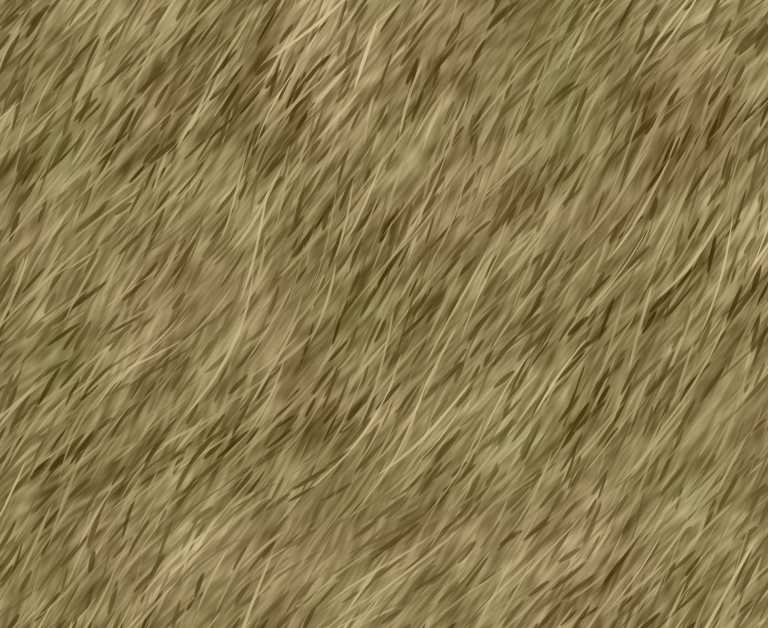
Write a Shadertoy shader that draws this texture.

```glsl
// Draws a field of dry, wind-swept grass: leaning straw blades over dark gaps.

const vec3 DEEP_SHADE = vec3(0.33, 0.27, 0.11);
const vec3 PALE_STRAW = vec3(0.72, 0.66, 0.48);
const vec3 RUSSET_SHIFT = vec3(0.022, -0.010, 0.012);
const float MEAN_TONE = 0.55;
const float MEAN_LEAN = 0.95;
const float EDGE_SOFTNESS = 0.0013;

vec2 hash2(vec2 p) {
    vec3 q = fract(p.xyx * vec3(0.1031, 0.1030, 0.0973));
    q += dot(q, q.yzx + 33.33);
    return fract((q.xx + q.yz) * q.zy);
}

float cornerSlope(vec2 corner, vec2 offset) {
    float angle = 6.28318 * hash2(corner + 71.0).x;
    return dot(vec2(cos(angle), sin(angle)), offset);
}

float gradientNoise(vec2 p) {
    vec2 i = floor(p), f = fract(p);
    vec2 u = f * f * f * (f * (f * 6.0 - 15.0) + 10.0);
    vec2 e = vec2(0.0, 1.0);
    float low = mix(cornerSlope(i, f), cornerSlope(i + e.yx, f - e.yx), u.x);
    float high = mix(cornerSlope(i + e, f - e), cornerSlope(i + e.yy, f - e.yy), u.x);
    return mix(low, high, u.y);
}

// Coordinates along and across a direction
vec2 alongAcross(vec2 p, float angle) {
    vec2 dir = vec2(cos(angle), sin(angle));
    return vec2(dot(p, dir), dot(p, vec2(-dir.y, dir.x)));
}

// Coverage of one slightly bowed blade that narrows to points
float bladeMask(vec2 q, float halfLength, float halfWidth, float bow) {
    float t = q.x / halfLength;
    float across = abs(q.y + bow * q.x * q.x);
    float width = halfWidth * (1.0 - 0.8 * t * t);
    float body = 1.0 - smoothstep(width - EDGE_SOFTNESS, width + EDGE_SOFTNESS, across);
    return body * (1.0 - smoothstep(0.7, 1.0, abs(t)));
}

// Paints one scattered blade per cell over the given tone
float paintBlades(float tone, vec2 p, float lean, float cell, float seed,
                  float halfWidth, vec2 toneRange, float density, float opacity) {
    vec2 home = floor(p / cell);
    for (int y = -1; y <= 1; y++) {
        for (int x = -1; x <= 1; x++) {
            vec2 id = home + vec2(x, y);
            vec2 place = hash2(id + seed * 17.3 + 200.0);
            vec2 look = hash2(id + seed * 31.7 + 500.0);
            vec2 shape = hash2(id + seed * 47.9 + 900.0);
            vec2 q = alongAcross(p - (id + place) * cell, lean + 0.6 * (shape.x - 0.5));
            float mask = bladeMask(q, cell * mix(0.45, 0.98, shape.y),
                                   halfWidth * mix(0.6, 1.4, look.y), 1.4 * (place.x - 0.5));
            float bladeTone = mix(toneRange.x, toneRange.y, look.x);
            float present = step(fract(look.x * 7.0 + shape.y * 5.0), density);
            tone = mix(tone, bladeTone, mask * opacity * present);
        }
    }
    return tone;
}

// Fine matted straw below the separate blades
float mattedStraw(vec2 p, float lean) {
    vec2 q = alongAcross(p, lean);
    q.y += 0.06 * gradientNoise(p * 3.0 + 20.0);
    float coarse = gradientNoise(q * vec2(12.0, 60.0) + 40.0);
    float fine = gradientNoise(q * vec2(26.0, 130.0) + 90.0);
    return MEAN_TONE + 0.5 * coarse + 0.45 * fine;
}

// Broad clumps of lit and shaded grass, stretched along the lean
float clumpTone(vec2 p, float lean) {
    vec2 q = alongAcross(p, lean);
    float clumps = gradientNoise(q * vec2(6.0, 17.0) + 15.0);
    return 0.26 * gradientNoise(p * 4.5 + 31.0) + 0.3 * clumps;
}

vec3 strawColor(float tone, float russet) {
    return mix(DEEP_SHADE, PALE_STRAW, tone) + RUSSET_SHIFT * russet;
}

void mainImage(out vec4 fragColor, in vec2 fragCoord) {
    vec2 p = fragCoord / iResolution.y;

    // Wind direction and broad patches
    float lean = MEAN_LEAN + 0.4 * gradientNoise(p * 2.3 + 7.0) + 0.12 * (p.y - 0.5);
    float russet = gradientNoise(p * 5.0 + 53.0);
    float contrast = 1.0 + 0.4 * gradientNoise(p * 3.0 + 63.0);

    // Short blades, with slender dark gaps between the lower ones
    float tone = mattedStraw(p, MEAN_LEAN);
    for (int i = 0; i < 8; i++) {
        float layer = float(i);
        float cell = 0.055 + 0.016 * mod(layer * 2.0, 5.0);
        tone = paintBlades(tone, p, lean, cell, layer + 1.0, 0.0021, vec2(0.12, 1.1), 1.0, 0.7);
        if (i % 3 == 1) {
            tone = paintBlades(tone, p, lean, 0.043, layer + 20.0, 0.0031, vec2(-0.15, 0.2), 0.45, 0.75);
        }
    }

    // Long pale stalks on top
    for (int i = 0; i < 4; i++) {
        tone = paintBlades(tone, p, lean, 0.11 + 0.025 * float(i), float(i) + 40.0,
                           0.0020, vec2(0.7, 1.25), 0.6, 0.8);
    }

    tone = MEAN_TONE + (tone - MEAN_TONE) * contrast + clumpTone(p, MEAN_LEAN);
    fragColor = vec4(strawColor(clamp(tone, -0.15, 1.25), russet), 1.0);
}
```
